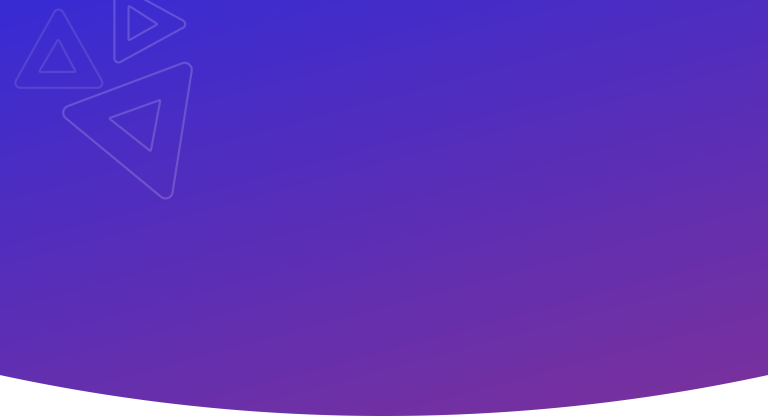
Reproduce this background procedurally as a Shadertoy shader.

```glsl
// A blue to purple banner with a curved lower edge over a white page,
// decorated at the upper left by three faint nested triangle outlines.
// Built from a tilted linear gradient, a large circle and triangle distances.

// Lengths are in canvas heights, with the origin at the lower left.
const vec3 BLUE = vec3(0.216, 0.169, 0.829);
const vec3 PURPLE = vec3(0.486, 0.192, 0.604);
const vec3 PAGE = vec3(1.0);
const vec3 LINE = vec3(1.0);
const vec2 GRADIENT_DIR = vec2(0.259, 0.966); // right and down
const float CURVE_RADIUS = 4.376;
const float CURVE_BOTTOM = 0.0;
const float LINE_HALF_WIDTH = 0.0026;
const float INNER_ROUNDING = 0.002;

// Squared distance to an edge, paired with the side of that edge
vec2 edgeDistance(vec2 p, vec2 a, vec2 b, float winding) {
    vec2 e = b - a, v = p - a;
    vec2 d = v - e * clamp(dot(v, e) / dot(e, e), 0.0, 1.0);
    return vec2(dot(d, d), winding * (v.x * e.y - v.y * e.x));
}

// Signed distance to a triangle
float triangle(vec2 p, vec2 a, vec2 b, vec2 c) {
    vec2 u = b - a, v = a - c;
    float winding = sign(u.x * v.y - u.y * v.x);
    vec2 d = min(min(edgeDistance(p, a, b, winding),
                     edgeDistance(p, b, c, winding)),
                 edgeDistance(p, c, a, winding));
    return -sqrt(d.x) * sign(d.y);
}

// Coverage of a thin line along the zero level of a distance
float outline(float d, float pixel) {
    return clamp((LINE_HALF_WIDTH - abs(d)) / pixel + 0.5, 0.0, 1.0);
}

// Rounded triangle outline; the points are the corner circle centres
float roundedOutline(vec2 p, vec2 a, vec2 b, vec2 c, float radius, float pixel) {
    return outline(triangle(p, a, b, c) - radius, pixel);
}

// Opacity of the three nested triangle pairs
float decoration(vec2 p, float px) {
    float upright = max(
        roundedOutline(p, vec2(0.141, 0.965), vec2(0.049, 0.801), vec2(0.234, 0.801), 0.012, px),
        roundedOutline(p, vec2(0.140, 0.902), vec2(0.097, 0.829), vec2(0.179, 0.829), INNER_ROUNDING, px));
    float sideways = max(
        roundedOutline(p, vec2(0.285, 1.024), vec2(0.285, 0.860), vec2(0.435, 0.942), 0.010, px),
        roundedOutline(p, vec2(0.311, 0.983), vec2(0.311, 0.906), vec2(0.375, 0.942), INNER_ROUNDING, px));
    float large = max(
        roundedOutline(p, vec2(0.444, 0.832), vec2(0.169, 0.729), vec2(0.398, 0.540), 0.017, px),
        roundedOutline(p, vec2(0.383, 0.757), vec2(0.266, 0.715), vec2(0.361, 0.640), INNER_ROUNDING, px));
    return max(max(0.11 * upright, 0.18 * sideways), 0.18 * large);
}

void mainImage(out vec4 fragColor, in vec2 fragCoord) {
    float pixel = 1.0 / iResolution.y;
    vec2 p = fragCoord * pixel;
    vec2 size = iResolution.xy * pixel;

    // Tilted gradient from the upper left to the lower right corner
    float t = dot(vec2(p.x, 1.0 - p.y), GRADIENT_DIR) / dot(size, GRADIENT_DIR);
    vec3 color = mix(BLUE, PURPLE, clamp(t, 0.0, 1.0));

    // Triangle outlines
    color = mix(color, LINE, decoration(p, pixel));

    // Curved lower edge
    vec2 center = vec2(0.5 * size.x, CURVE_BOTTOM + CURVE_RADIUS);
    float below = length(p - center) - CURVE_RADIUS;
    color = mix(color, PAGE, clamp(below / pixel + 0.5, 0.0, 1.0));

    fragColor = vec4(color, 1.0);
}
```
